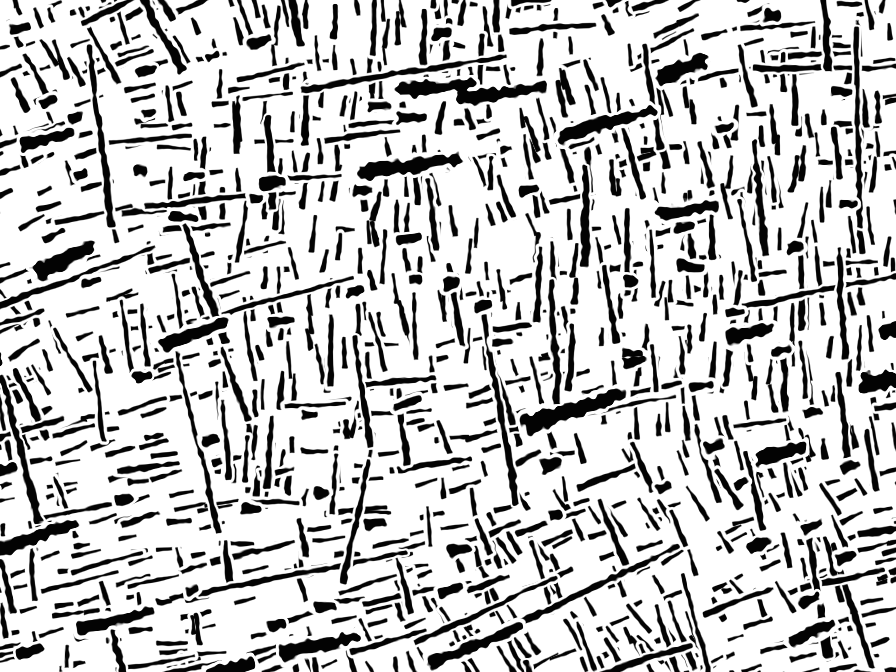
Reproduce this pattern procedurally as a WebGL 1 fragment shader.

```glsl
precision highp float;
// Scattered ink strokes: steep and shallow families of rough black dashes on white.

uniform vec2 u_resolution;

const vec3 PAPER = vec3(1.0);
const vec3 INK = vec3(0.01);
const float STEEP = 1.76;    // axis angles in radians
const float SHALLOW = 0.23;

float hash(vec2 p) {
  return fract(sin(dot(p, vec2(127.1, 311.7))) * 43758.55);
}

float noise(vec2 p) {
  vec2 i = floor(p), f = fract(p);
  f = f * f * (3.0 - 2.0 * f);
  return mix(mix(hash(i), hash(i + vec2(1.0, 0.0)), f.x),
             mix(hash(i + vec2(0.0, 1.0)), hash(i + 1.0), f.x), f.y);
}

mat2 rotation(float angle) {
  float c = cos(angle), s = sin(angle);
  return mat2(c, -s, s, c);
}

// Signed distance to a bar that narrows slightly towards one end.
float bar(vec2 p, vec2 halfSize) {
  float taper = 1.0 - 0.25 * clamp(p.x / halfSize.x, -1.0, 1.0);
  float corner = 0.5 * halfSize.y;
  vec2 q = abs(p) - vec2(halfSize.x, halfSize.y * taper) + corner;
  return length(max(q, 0.0)) + min(max(q.x, q.y), 0.0) - corner;
}

// Distance to the nearest stroke of a jittered grid laid along an axis.
// side > 0 gathers strokes in one kind of patch, side < 0 in the other.
float strokes(vec2 p, float axis, float spread, vec2 cell, vec2 halfSize,
              float density, float side, float grain, float seed) {
  mat2 toGrid = rotation(axis);
  vec2 g = toGrid * p;
  vec2 home = floor(g / cell);
  float nearest = 1.0;
  for (int j = -1; j <= 1; j++) {
    for (int i = -1; i <= 1; i++) {
      vec2 id = home + vec2(float(i), float(j));
      vec2 key = id + seed * 17.3;
      vec2 jitter = vec2(hash(key), hash(key + 5.7)) - 0.5;
      vec2 center = (id + 0.5 + 0.9 * jitter) * cell;
      vec2 place = center * toGrid;
      float patchiness = noise(place * 5.0 + 3.0) - 0.5;
      if (hash(key + 11.9) < density + side * patchiness) {
        float turn = noise(place * 4.0 + 40.0) + 0.6 * hash(key + 23.1) - 0.8;
        vec2 size = halfSize * vec2(mix(0.4, 1.0, hash(key + 31.3)),
                                    mix(0.75, 1.25, hash(key + 43.7)));
        float d = bar(rotation(spread * turn) * (g - center), size);
        nearest = min(nearest, d + grain * size.y);
      }
    }
  }
  return nearest;
}

// Lays strokes over earlier ones, leaving a clear margin around them.
float layOver(float ink, float d, float margin, float soft) {
  float kept = ink * smoothstep(margin - soft, margin + soft, d);
  return max(kept, 1.0 - smoothstep(-soft, soft, d));
}

void main() {
  vec2 p = gl_FragCoord.xy / u_resolution.y;
  float soft = 0.85 / u_resolution.y;

  // Hand-drawn waver and ragged edges
  p += 0.004 * (vec2(noise(p * 27.0), noise(p * 27.0 + 60.0)) - 0.5);
  float grain = 0.9 * (noise(p * 120.0) - 0.5);

  // Short dashes, gathered in patches of one direction
  float ink = 0.0;
  float d = strokes(p, SHALLOW, 0.5, vec2(0.070, 0.024), vec2(0.027, 0.0030),
                    0.45, -1.3, grain, 1.0);
  ink = layOver(ink, d, 0.004, soft);
  d = strokes(p, STEEP, 0.75, vec2(0.070, 0.023), vec2(0.030, 0.0031),
              0.58, 1.3, grain, 2.0);
  ink = layOver(ink, d, 0.005, soft);

  // Medium strokes
  d = strokes(p, SHALLOW, 0.4, vec2(0.16, 0.055), vec2(0.065, 0.0033),
              0.50, -0.8, grain, 3.0);
  ink = layOver(ink, d, 0.005, soft);
  d = strokes(p, STEEP, 0.6, vec2(0.16, 0.050), vec2(0.065, 0.0035),
              0.62, 0.8, grain, 4.0);
  ink = layOver(ink, d, 0.005, soft);

  // Long strokes
  d = strokes(p, SHALLOW, 0.35, vec2(0.38, 0.13), vec2(0.16, 0.0037),
              0.60, 0.0, grain, 5.0);
  ink = layOver(ink, d, 0.004, soft);
  d = strokes(p, STEEP, 0.6, vec2(0.36, 0.12), vec2(0.15, 0.0043),
              0.70, 0.0, grain, 6.0);
  ink = layOver(ink, d, 0.004, soft);

  // Blots and heavy bars
  d = strokes(p, SHALLOW, 0.5, vec2(0.11, 0.08), vec2(0.021, 0.0066),
              0.45, 0.0, grain, 7.0);
  ink = layOver(ink, d, 0.006, soft);
  d = strokes(p, SHALLOW, 0.4, vec2(0.22, 0.13), vec2(0.080, 0.0095),
              0.42, 0.0, grain, 8.0);
  ink = layOver(ink, d, 0.007, soft);

  gl_FragColor = vec4(mix(PAPER, INK, ink), 1.0);
}
```
